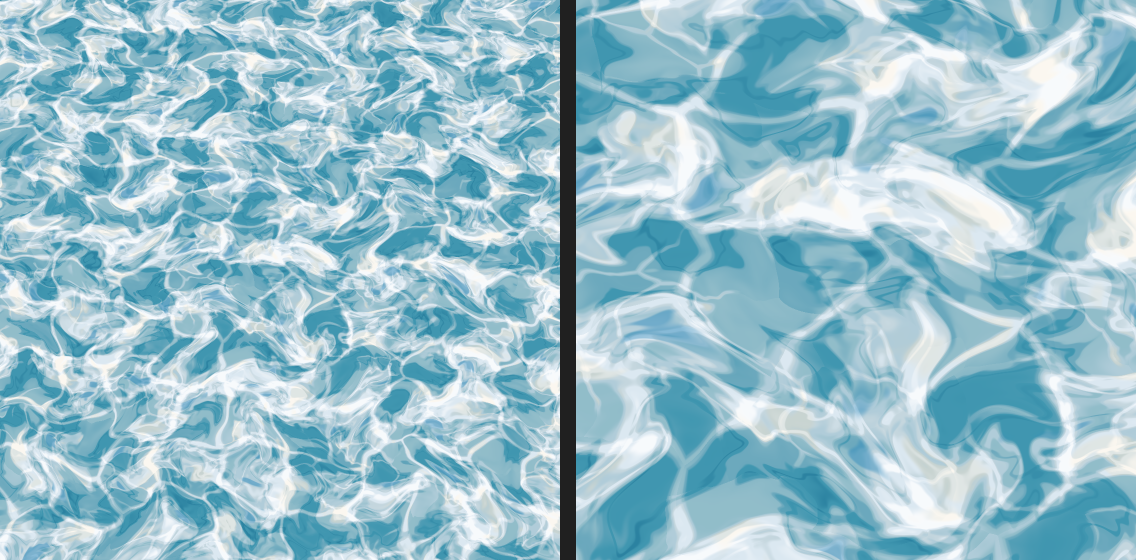
Left, the full canvas; right, a detail of the centre.
Write a Shadertoy shader that draws this texture.

```glsl
// Sunlit pool water seen at a slant: a rounded cellular net of white light
// lines over teal and pale patches. Cells set the net, layered sines the
// liquid folds and rings, and one tone value is coloured by a ramp.

vec2 hash2(vec2 p) {
    return fract(sin(vec2(dot(p, vec2(127.1, 311.7)), dot(p, vec2(269.5, 183.3)))) * 43758.55);
}

// x: distance to the nearest seed, y: closeness to the border, z: cell shade
vec3 cells(vec2 p) {
    vec2 base = floor(p), local = fract(p);
    float near = 8.0, second = 8.0, shade = 0.0;
    for (int y = -1; y <= 1; y++)
    for (int x = -1; x <= 1; x++) {
        vec2 offset = vec2(x, y);
        vec2 seed = hash2(base + offset);
        float d = length(offset + 0.1 + 0.8 * seed - local);
        if (d < near) {
            second = near;
            near = d;
            shade = fract(seed.x * 7.3 + seed.y * 3.1);
        } else second = min(second, d);
    }
    return vec3(near, second - near, shade);
}

// Bends straight cell borders into soft curves
vec2 liquid(vec2 p) {
    p += 0.16 * sin(1.7 * p.yx + vec2(1.3, 4.1));
    p += 0.11 * sin(3.1 * p.yx + 1.1 * p + vec2(2.6, 0.4));
    p += 0.055 * sin(6.3 * p.yx - 2.9 * p + vec2(5.2, 1.9));
    return p + 0.022 * sin(13.0 * p.yx + 5.0 * p);
}

// Layered, self-bending sines, about -0.8 to 0.8
float swell(vec2 p) {
    float sum = 0.0, amp = 0.5;
    for (int i = 0; i < 5; i++) {
        p = mat2(0.8, -0.6, 0.6, 0.8) * p * 1.55 + 2.7;
        p += 0.6 * sin(p.yx * 0.9 + float(i));
        sum += amp * sin(p.x) * sin(p.y);
        amp *= 0.62;
    }
    return sum;
}

vec3 waterRamp(float t) {
    vec3 c = mix(vec3(0.17, 0.51, 0.63), vec3(0.25, 0.59, 0.69), smoothstep(-0.2, 0.05, t));
    c = mix(c, vec3(0.42, 0.66, 0.74), smoothstep(0.09, 0.25, t));
    c = mix(c, vec3(0.57, 0.74, 0.79), smoothstep(0.26, 0.44, t));
    c = mix(c, vec3(0.69, 0.80, 0.85), smoothstep(0.46, 0.63, t));
    c = mix(c, vec3(0.77, 0.84, 0.87), smoothstep(0.65, 0.80, t));
    c = mix(c, vec3(0.86, 0.91, 0.945), smoothstep(0.80, 0.94, t));
    return mix(c, vec3(0.97, 0.98, 0.99), smoothstep(1.02, 1.35, t));
}

vec3 water(vec2 uv) {
    // Slanted view: cells shrink and flatten toward the top
    vec2 p = vec2((uv.x - 0.5) * (8.5 + 3.5 * uv.y), 9.0 * uv.y + 5.0 * uv.y * uv.y);
    vec2 w = liquid(p + 20.0);

    float fold = swell(w * 1.75);
    float detail = swell(w * 2.7 + 31.0);
    float broad = swell(w * 0.9 + 57.0);
    vec3 net = cells(w);
    vec3 fineNet = cells(w * 1.8 + 0.3 * vec2(fold, detail) + 9.0);

    // Flat patches with crisp rims
    float tone = 0.42 + 0.22 * (net.z - 0.5) + 0.15 * (fineNet.z - 0.5);
    tone += 0.36 * (smoothstep(-0.04, 0.06, fold + 0.25 * broad) - 0.5);
    tone += 0.22 * (smoothstep(-0.04, 0.05, detail) - 0.5);
    tone += 0.12 * detail;

    // Rings that follow the cells, and thin bright rims around the folds
    float calm = smoothstep(-0.35, 0.25, broad + fold);
    tone += 0.15 * sin(11.0 * fold + 6.0 * detail + 15.0 * net.x) * calm;
    tone += 0.22 * (1.0 - smoothstep(0.01, 0.06, abs(fold - 0.22)));
    tone -= 0.16 * (1.0 - smoothstep(0.01, 0.06, abs(detail + 0.18)));

    // Light lines: a bright net with a soft halo, and a finer broken one
    float width = 0.13 + 0.10 * fold;
    float web = 1.0 - smoothstep(0.25 * width, width, net.y);
    float fineWeb = 1.0 - smoothstep(0.02, 0.10, fineNet.y);
    tone += web * (0.44 + 0.25 * detail) + 0.10 * exp(-8.0 * net.y);
    tone += 0.28 * fineWeb * smoothstep(-0.15, 0.2, fold - broad);

    // Small sun glints
    tone += 0.25 * smoothstep(0.3, 0.45, 0.6 * broad + 0.6 * fold);

    // Split light: faint sand tints on pale rims, blue spots in the folds
    vec3 color = waterRamp(tone);
    float sand = smoothstep(0.25, 0.5, detail) * smoothstep(0.6, 0.8, tone);
    color += vec3(0.015, -0.01, -0.05) * sand;
    float blue = smoothstep(0.38, 0.5, -detail) * smoothstep(0.05, 0.3, fold);
    return mix(color, vec3(0.20, 0.55, 0.74), 0.5 * blue * (1.0 - web));
}

void mainImage(out vec4 fragColor, in vec2 fragCoord) {
    // Four samples per pixel smooth the edges
    vec3 sum = vec3(0.0);
    for (int i = 0; i < 4; i++) {
        vec2 shift = vec2(i % 2, i / 2) * 0.5 - 0.25;
        sum += water((fragCoord + shift) / iResolution.y);
    }
    fragColor = vec4(sum / 4.0, 1.0);
}
```
